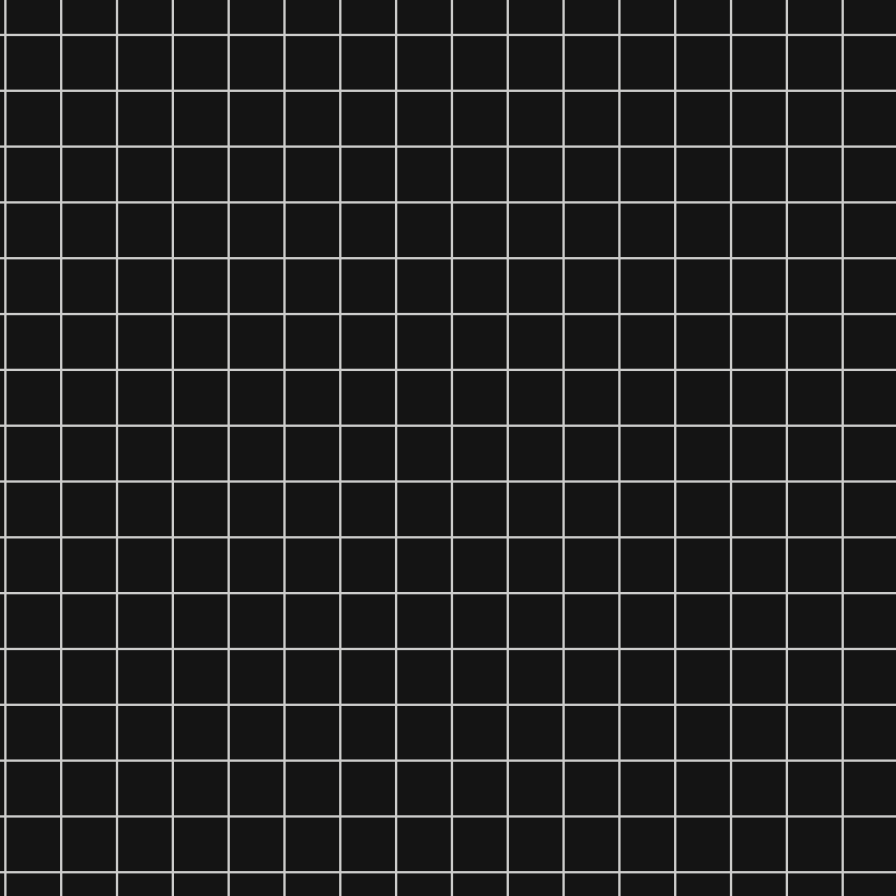
This pattern is drawn by a WebGL 1 fragment shader. Its source:

```glsl
precision highp float;

// Plain square grid: thin pale grey lines on a near-black ground.
// Each axis is folded to the distance from its nearest line, and the line is
// box-filtered over the pixel so it keeps its weight at any canvas size.

uniform vec2 u_resolution;

// Lengths are fractions of the shorter canvas side.
const vec2 CELL_SIZE = vec2(0.0623, 0.0623);
const vec2 FIRST_LINE = vec2(0.0060, 0.0265);
const float LINE_WIDTH = 0.0026;
const vec3 GROUND_COLOR = vec3(0.078);
const vec3 LINE_COLOR = vec3(0.80, 0.80, 0.795);

// Signed offset from the nearest line on each axis.
vec2 offsetFromLine(vec2 p) {
  return (fract((p - FIRST_LINE) / CELL_SIZE + 0.5) - 0.5) * CELL_SIZE;
}

// Share of a pixel's extent that lies inside the line, on each axis.
vec2 lineCoverage(vec2 offset, float pixel) {
  vec2 halfWidth = vec2(0.5 * LINE_WIDTH);
  vec2 low = clamp(offset - 0.5 * pixel, -halfWidth, halfWidth);
  vec2 high = clamp(offset + 0.5 * pixel, -halfWidth, halfWidth);
  return (high - low) / pixel;
}

void main() {
  float pixel = 1.0 / min(u_resolution.x, u_resolution.y);
  vec2 p = gl_FragCoord.xy * pixel;

  // Union of the vertical and horizontal lines.
  vec2 coverage = lineCoverage(offsetFromLine(p), pixel);
  float grid = 1.0 - (1.0 - coverage.x) * (1.0 - coverage.y);

  gl_FragColor = vec4(mix(GROUND_COLOR, LINE_COLOR, grid), 1.0);
}
```
